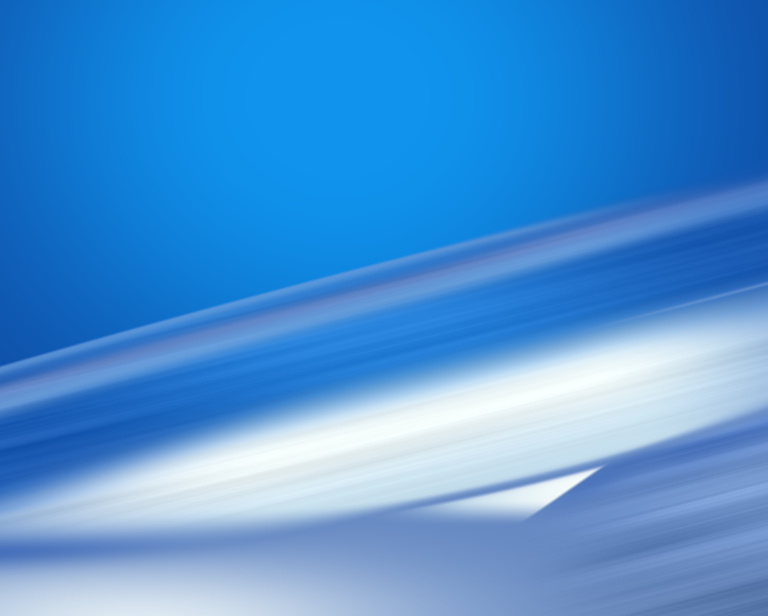
Reproduce this background procedurally as a WebGL 1 fragment shader.

```glsl
precision highp float;
// Abstract blue sky above slanted, motion-blurred sheets of light.
// Curved guide lines give signed heights; soft bands and glows are layered
// along them, with stretched value noise adding fine streaks.

uniform vec2 u_resolution;

const vec3 SKY_CORE = vec3(0.06, 0.575, 0.925);
const vec3 SKY_RIM = vec3(0.06, 0.31, 0.66);
const vec3 SHEET_CORE = vec3(0.13, 0.49, 0.84);
const vec3 SHEET_RIM = vec3(0.09, 0.34, 0.69);
const vec3 LILAC = vec3(0.41, 0.52, 0.77);
const vec3 BAND_PALE = vec3(0.49, 0.67, 0.88);
const vec3 HAZE = vec3(0.55, 0.68, 0.85);
const vec3 ICE = vec3(0.76, 0.86, 0.92);
const vec3 WHITE = vec3(0.95, 0.98, 0.98);
const vec3 SLATE = vec3(0.39, 0.53, 0.76);
const vec3 SHADE = vec3(0.21, 0.39, 0.71);

// Guide curves: offset, slope, bend
const vec3 RIDGE = vec3(0.405, 0.36, -0.04);
const vec3 BEAM = vec3(0.150, 0.285, 0.02);
const vec3 FLOOR_LINE = vec3(0.130, -0.02, 0.225);
const vec2 WEDGE_TIP = vec2(0.82, 0.272);
const float WEDGE_SLOPE = 0.862;
const float STREAK_AMOUNT = 0.14;

float hash(vec2 p) {
  vec3 q = fract(vec3(p.xyx) * 0.1031);
  q += dot(q, q.yzx + 33.33);
  return fract((q.x + q.y) * q.z);
}

float noise(vec2 p) {
  vec2 i = floor(p), f = fract(p);
  f = f * f * (3.0 - 2.0 * f);
  return mix(mix(hash(i), hash(i + vec2(1.0, 0.0)), f.x),
             mix(hash(i + vec2(0.0, 1.0)), hash(i + 1.0), f.x), f.y);
}

float streaks(vec2 p) {
  float sum = 0.0, weight = 0.5;
  for (int i = 0; i < 4; i++) {
    sum += weight * (noise(p) - 0.5);
    p = p * vec2(1.3, 2.1) + 17.0;
    weight *= 0.6;
  }
  return sum;
}

float curve(vec3 c, float x) { return c.x + x * (c.y + x * c.z); }

float bell(float x, float width) { return exp(-x * x / (width * width)); }

float fall(float a, float b, float x) { return 1.0 - smoothstep(a, b, x); }

vec3 skyColor(vec2 p) {
  vec2 q = (p - vec2(0.44, 0.84)) / vec2(0.66, 0.72);
  return mix(SKY_CORE, SKY_RIM, smoothstep(0.16, 1.0, length(q)));
}

// Blue sheet with a thin rim and a lilac-to-pale band below the ridge
vec3 sheetColor(vec2 p, float d) {
  vec2 q = (p - vec2(0.48, 0.46)) / vec2(0.62, 0.30);
  vec3 c = mix(SHEET_CORE, SHEET_RIM, smoothstep(0.1, 1.0, length(q)));
  float fade = 1.0 - 0.45 * smoothstep(0.7, 1.0, p.x);
  float rim = bell(d + 0.004, 0.012) * fall(0.65, 1.0, p.x);
  c = mix(c, BAND_PALE, 0.6 * rim);
  float shift = d - 0.014 * smoothstep(0.5, 1.0, p.x);
  c = mix(c, LILAC, 0.85 * fade * bell(shift + 0.043, 0.017));
  return mix(c, BAND_PALE, 0.72 * fade * bell(shift + 0.064, 0.018));
}

// Broad white beam, softer above than below
vec3 addBeam(vec3 c, vec2 p, float w, float grain) {
  float spread = mix(0.07, 0.115, smoothstep(0.0, 0.5, p.x));
  float veil = fall(0.0, spread, w + 0.03 * grain);
  vec3 body = mix(HAZE, ICE, smoothstep(0.0, 0.4, p.x) * fall(0.82, 1.15, p.x));
  c = mix(c, body, veil);
  float span = smoothstep(-0.1, 0.36, p.x) * fall(0.76, 1.02, p.x);
  float core = bell(w - 0.005, w > 0.0 ? 0.052 : 0.065);
  c = mix(c, WHITE, span * core);
  float hairline = bell(w - 0.085, 0.003) * smoothstep(0.7, 0.95, p.x);
  return mix(c, HAZE, 0.4 * hairline);
}

// Slate floor with a lower-left glow, side shading and a bright wedge
vec3 floorColor(vec2 p, float f, float grain) {
  vec3 c = mix(SLATE, HAZE, 0.3 * bell(p.x - 0.98, 0.14) * bell(p.y - 0.22, 0.10));
  c = mix(c, SLATE * 0.88, smoothstep(0.6, 1.0, p.x) * fall(0.0, 0.18, p.y));
  vec2 g = (p - vec2(0.18, -0.01)) / vec2(0.38, 0.105);
  c = mix(c, WHITE, 0.85 * exp(-dot(g, g)));
  c = mix(c, SHADE, 0.85 * bell(p.y - 0.108 - 0.08 * p.x, 0.03) * fall(0.0, 0.5, p.x));
  c = mix(c, SHADE, 0.65 * smoothstep(0.76, 0.92, p.x) * bell(f + 0.018, 0.04));
  c += 0.22 * grain * smoothstep(0.65, 0.9, p.x);
  float side = p.y - WEDGE_TIP.y - WEDGE_SLOPE * (p.x - WEDGE_TIP.x);
  c = mix(c, SHADE, 0.5 * bell(side + 0.012, 0.035) * smoothstep(0.15, 0.22, p.y));
  float wedge = smoothstep(-0.003, 0.005, side) * fall(-0.014, -0.005, f);
  wedge *= smoothstep(0.145, 0.19, p.y) * smoothstep(0.46, 0.62, p.x);
  return mix(c, mix(ICE, WHITE, smoothstep(0.55, 0.75, p.x)), wedge);
}

void main() {
  vec2 p = gl_FragCoord.xy / u_resolution;
  float d = p.y - curve(RIDGE, p.x);
  float w = p.y - curve(BEAM, p.x);
  float f = p.y - curve(FLOOR_LINE, p.x);
  float grain = streaks(vec2(p.x * 2.0, w * 45.0));

  float ridgeSoft = mix(0.003, 0.022, smoothstep(0.5, 1.0, p.x));
  vec3 color = mix(skyColor(p), sheetColor(p, d), fall(-ridgeSoft, ridgeSoft, d));
  color = addBeam(color, p, w, grain);
  color += STREAK_AMOUNT * grain * fall(-0.03, 0.0, d) * smoothstep(-0.02, 0.06, f);

  // The floor edge is soft at the left and crisp near the wedge
  float floorSoft = mix(0.035, 0.008, smoothstep(0.2, 0.6, p.x));
  floorSoft += 0.02 * smoothstep(0.82, 1.0, p.x);
  color = mix(color, floorColor(p, f, grain), fall(-floorSoft, floorSoft, f));
  float crease = bell(f + 0.003, 0.008) * smoothstep(0.45, 0.62, p.x);
  color = mix(color, SLATE, 0.65 * crease);
  gl_FragColor = vec4(clamp(color, 0.0, 1.0), 1.0);
}
```
